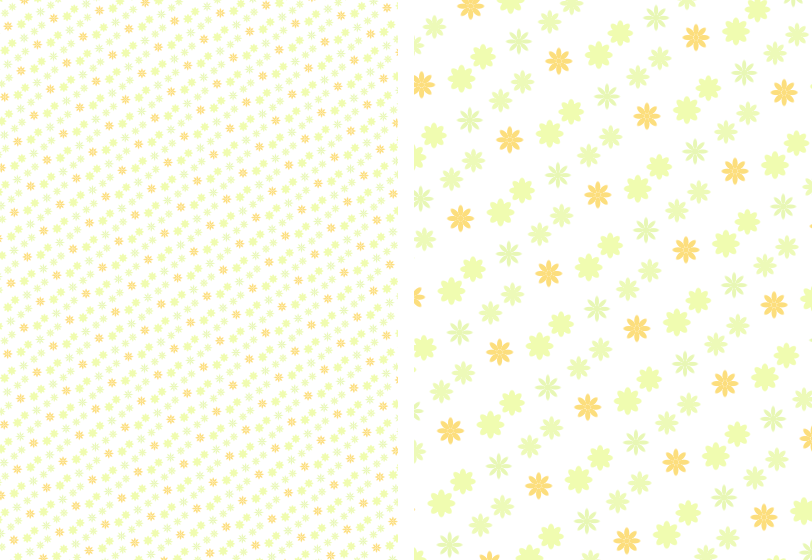
Left: the whole. Right: its middle third, enlarged.
Reproduce this pattern procedurally as a WebGL 1 fragment shader.

```glsl
precision highp float;
uniform vec2 u_resolution;

const float TAU = 6.2831853;
const float PETALS = 8.0;
const vec2 SHEET = vec2(544.0, 768.0);
const vec2 STEP_A = vec2(40.15, 25.15);
const vec2 STEP_B = vec2(-22.37, 35.96);

float cross2(vec2 a, vec2 b) {
  return a.x * b.y - a.y * b.x;
}

// Offset from the nearest copy of the slanted lattice
vec2 latticeRepeat(vec2 p, vec2 a, vec2 b) {
  vec2 cell = vec2(cross2(p, b), cross2(a, p)) / cross2(a, b);
  cell -= floor(cell + 0.5);
  return cell.x * a + cell.y * b;
}

// Fold the plane into one petal sector along +x
vec2 foldPetals(vec2 p, float count) {
  float sector = TAU / count;
  float angle = atan(p.y, p.x + 1e-5);
  angle -= sector * floor(angle / sector + 0.5);
  return length(p) * vec2(cos(angle), sin(angle));
}

// Ring of oval petals around a disc; widths are fractions of the radius
float flowerDistance(vec2 p, float radius, float petalWidth, float coreWidth) {
  vec2 halfSize = radius * vec2(0.42, petalWidth);
  vec2 q = foldPetals(p, PETALS) - vec2(radius * 0.58, 0.0);
  float petal = (length(q / halfSize) - 1.0) * halfSize.y;
  return min(petal, length(p) - radius * coreWidth);
}

vec3 paintFlower(vec3 base, vec2 p, float radius, float petalWidth,
                 float coreWidth, vec3 tint, float pixel) {
  vec2 q = latticeRepeat(p, STEP_A, STEP_B);
  float d = flowerDistance(q, radius, petalWidth, coreWidth);
  return mix(base, tint, 1.0 - smoothstep(-0.6 * pixel, 0.6 * pixel, d));
}

void main() {
  vec2 uv = gl_FragCoord.xy / u_resolution;
  vec2 p = vec2(uv.x, 1.0 - uv.y) * SHEET - vec2(11.0, 36.0);
  float pixel = SHEET.y / u_resolution.y;

  vec3 gold = vec3(0.99, 0.87, 0.49);
  vec3 lime = vec3(0.94, 0.99, 0.69);
  vec3 sage = vec3(0.91, 0.97, 0.71);
  vec3 pale = vec3(0.93, 0.98, 0.72);
  vec3 color = vec3(1.0);

  // Gold flower with separate petals
  color = paintFlower(color, p, 6.1, 0.19, 0.2, gold, pixel);

  // Two full lime blooms
  color = paintFlower(color, p - vec2(18.2, -2.8), 6.3, 0.24, 0.68, lime, pixel);
  color = paintFlower(color, p - vec2(28.0, -12.8), 5.8, 0.24, 0.68, lime, pixel);

  // Thin-petalled blossom and a pair of small ones
  color = paintFlower(color, p - vec2(-18.2, -9.0), 5.8, 0.16, 0.25, sage, pixel);
  color = paintFlower(color, p - vec2(-16.5, 9.5), 5.3, 0.2, 0.4, pale, pixel);
  color = paintFlower(color, p - vec2(-26.5, 18.0), 5.3, 0.2, 0.4, pale, pixel);

  gl_FragColor = vec4(color, 1.0);
}
```
